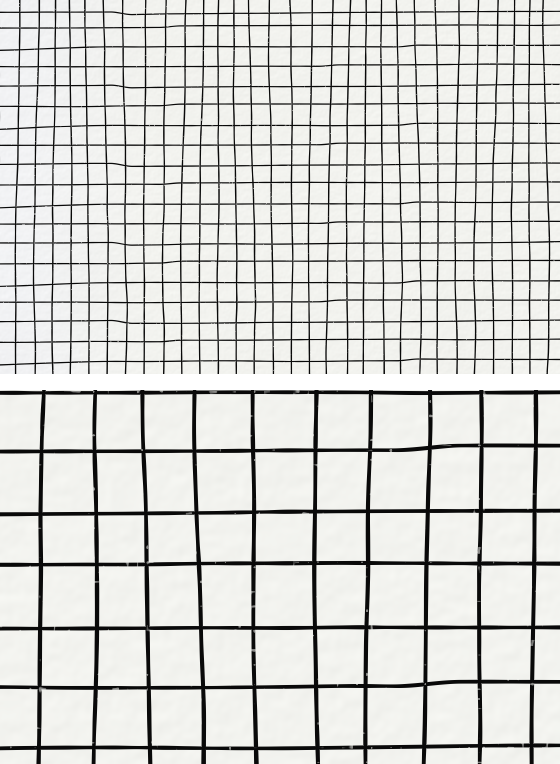
Top, the full canvas; bottom, a detail of the centre.
A WebGL 2 fragment shader for this pattern:

```glsl
#version 300 es
precision highp float;
// Hand-drawn black grid, 30 columns by 19 rows, on softly embossed white paper.

#define COL_STEP 0.0491
#define COL_START 0.0420
#define ROW_STEP 0.0525
#define ROW_START 0.0370
#define COL_HALF_WIDTH 0.00182
#define ROW_HALF_WIDTH 0.00166
#define COL_LEAN 0.0140
#define COL_WOBBLE 0.0095
#define ROW_WOBBLE 0.0030
#define FLECK_AMOUNT 0.55
#define PAPER_RELIEF 0.035

uniform vec2 u_resolution;
out vec4 fragColor;

const vec3 INK = vec3(0.035);
const vec3 PAPER_COOL = vec3(0.945, 0.948, 0.955);
const vec3 PAPER_WARM = vec3(0.948, 0.950, 0.934);

float hash(vec2 p) {
    vec3 q = fract(p.xyx * 0.1031);
    q += dot(q, q.yzx + 33.33);
    return fract((q.x + q.y) * q.z);
}

float noise(vec2 p) {
    vec2 cell = floor(p), f = fract(p);
    f = f * f * (3.0 - 2.0 * f);
    return mix(mix(hash(cell), hash(cell + vec2(1, 0)), f.x),
               mix(hash(cell + vec2(0, 1)), hash(cell + vec2(1, 1)), f.x), f.y);
}

// Signed wander of one stroke: a slow drift plus a finer hand tremor.
float wander(float along, float id) {
    float slow = noise(vec2(along * 5.0 + id * 3.7, id + 40.5)) - 0.5;
    float tremor = noise(vec2(along * 16.0, id + 90.5)) - 0.5;
    return slow + 0.25 * tremor;
}

// Column centre: evenly spaced, neighbours lean together near the top.
float columnX(float id, float y) {
    float lean = cos(6.2832 * (id - 0.7) / 8.3) * smoothstep(0.35, 1.05, y);
    return COL_START + id * COL_STEP + COL_LEAN * lean + COL_WOBBLE * wander(y, id);
}

// Row centre: four stroke kinds recur, each with its own kink and tilt.
float rowY(float id, float x) {
    const vec4 kinkAt = vec4(1.09, 0.455, 0.325, 0.88);
    const vec4 kinkSize = vec4(0.005, 0.004, -0.008, 0.004);
    const vec4 tilt = vec4(0.0, 0.003, 0.008, 0.0015);
    int kind = int(mod(id, 4.0));
    float bend = kinkSize[kind] * (smoothstep(-0.03, 0.03, x - kinkAt[kind]) - 0.5);
    bend += tilt[kind] * (x - 0.75);
    if (kind == 0) bend -= 0.012 * (1.0 - smoothstep(-0.1, 0.32, x));
    float topSqueeze = 0.013 * step(17.5, id);
    return ROW_START + id * ROW_STEP + bend - topSqueeze
         + ROW_WOBBLE * wander(x, id + 200.0);
}

// Antialiased stroke coverage with slightly uneven edges.
float stroke(float dist, float halfWidth, float along, float id, float pixel) {
    float width = halfWidth * (0.85 + 0.3 * noise(vec2(along * 45.0, id + 7.5)));
    return clamp((width - abs(dist)) / pixel + 0.5, 0.0, 1.0);
}

float gridInk(vec2 p, float pixel) {
    float ink = 0.0;
    vec2 nearest = floor((p - vec2(COL_START, ROW_START)) / vec2(COL_STEP, ROW_STEP) + 0.5);
    for (float k = -1.0; k <= 1.0; k++) {
        vec2 id = nearest + k;
        float column = stroke(p.x - columnX(id.x, p.y), COL_HALF_WIDTH, p.y, id.x + 5.0, pixel);
        float row = stroke(p.y - rowY(id.y, p.x), ROW_HALF_WIDTH, p.x, id.y + 300.0, pixel);
        ink = max(ink, max(column, row));
    }
    return ink;
}

// Height of the paper tooth, at two scales.
float tooth(vec2 p) {
    return 0.65 * noise(p * vec2(65.0, 95.0)) + 0.35 * noise(p * 170.0 + 31.0);
}

vec3 paper(vec2 p) {
    vec3 base = mix(PAPER_COOL, PAPER_WARM, smoothstep(0.0, 0.45, p.x));
    float relief = tooth(p) - tooth(p + vec2(0.003, -0.004));
    float cloud = noise(p * 4.0) - 0.5;
    return base + PAPER_RELIEF * relief + 0.008 * cloud;
}

void main() {
    float pixel = 1.0 / u_resolution.y;
    vec2 p = gl_FragCoord.xy * pixel;

    // Sparse pale flecks where the ink missed the tooth.
    float fleck = smoothstep(0.86, 0.97, noise(p * 230.0 + 11.0));
    float ink = gridInk(p, pixel) * (1.0 - FLECK_AMOUNT * fleck);

    fragColor = vec4(mix(paper(p), INK, ink), 1.0);
}
```
